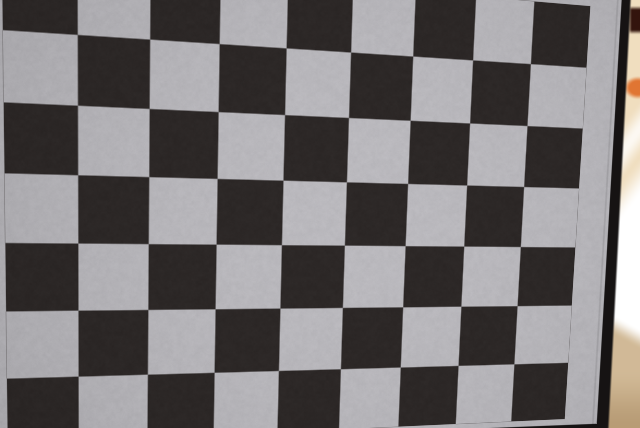
A Shadertoy shader for this pattern:

```glsl
// Printed checkerboard sheet, 9 by 7 squares, seen in perspective beside a sunlit strip.

// Lengths are in canvas heights, with y pointing down from the top edge.
const float ASPECT = 1.5;
const vec2 GRID_MIN = vec2(0.0, -1.0);   // board bounds, in squares
const vec2 GRID_MAX = vec2(9.0, 6.0);
const float SQUARE_SIZE = 0.155;         // typical side, sets edge softness
const float EDGE_BLUR = 0.0016;

// Perspective from board squares to the canvas, by columns.
const mat3 BOARD_TO_CANVAS = mat3(
    0.18021, 0.01300, 0.02042,
    0.00210, 0.17104, 0.00921,
    0.00586, 0.07031, 1.0);

const vec3 PAPER = vec3(0.715, 0.710, 0.728);
const vec3 INK = vec3(0.172, 0.154, 0.150);
const vec3 BACKING = vec3(0.085, 0.075, 0.075);
const vec3 CREAM = vec3(0.94, 0.87, 0.75);
const vec3 TAN = vec3(0.72, 0.61, 0.46);
const vec3 ORANGE = vec3(0.88, 0.46, 0.20);
const vec3 BROWN = vec3(0.20, 0.08, 0.05);

const vec2 LIGHT_CENTER = vec2(0.85, 0.50);
const float LIGHT_FALLOFF = 0.11;
const float PAPER_GRAIN = 0.035;
const float INK_GRAIN = 0.022;

float hash(vec2 p) {
    vec3 q = fract(vec3(p.xyx) * 0.1031);
    q += dot(q, q.yzx + 33.33);
    return fract((q.x + q.y) * q.z);
}

float noise(vec2 p) {
    vec2 cell = floor(p), f = fract(p);
    f = f * f * (3.0 - 2.0 * f);
    vec2 e = vec2(0.0, 1.0);
    return mix(mix(hash(cell), hash(cell + e.yx), f.x),
               mix(hash(cell + e.xy), hash(cell + e.yy), f.x), f.y);
}

// Centered sum of octaves, for paper fibers and uneven ink.
float grain(vec2 p) {
    float sum = 0.0, weight = 0.5;
    for (int i = 0; i < 4; i++) {
        sum += weight * (noise(p) - 0.5);
        p = p * 2.03 + 17.0;
        weight *= 0.7;
    }
    return sum;
}

// Signed wave: zero on integers, unit slope, positive on even cells.
vec2 cellWave(vec2 p) {
    return 0.5 - abs(2.0 * fract(0.5 * p + 0.25) - 1.0);
}

// Ink coverage of the alternating squares, clipped to the board.
float checker(vec2 cell, float blur) {
    vec2 side = clamp(cellWave(cell) / blur, -1.0, 1.0);
    vec2 inside = smoothstep(-blur, blur, min(cell - GRID_MIN, GRID_MAX - cell));
    return (0.5 - 0.5 * side.x * side.y) * inside.x * inside.y;
}

// Blurred room beyond the sheet.
vec3 background(vec2 p) {
    float slant = p.y + 1.3 * (p.x - 1.47);
    vec3 color = mix(CREAM, vec3(1.0), smoothstep(0.40, 0.50, slant));
    color = mix(color, vec3(1.0), 0.8 * smoothstep(0.07, 0.0, abs(slant - 0.34)));
    float shade = p.y - 0.55 * (p.x - 1.45);
    color = mix(color, mix(CREAM, TAN, 0.55), smoothstep(0.74, 0.79, shade));
    color = mix(color, TAN, smoothstep(0.86, 1.0, p.y));
    float blob = length((p - vec2(1.495, 0.205)) / vec2(0.030, 0.024));
    color = mix(color, ORANGE, smoothstep(1.2, 0.6, blob));
    float band = smoothstep(0.012, 0.025, p.y) * smoothstep(0.082, 0.068, p.y);
    return mix(color, BROWN, band * smoothstep(1.470, 1.482, p.x));
}

void mainImage(out vec4 fragColor, in vec2 fragCoord) {
    vec2 uv = fragCoord / iResolution.xy;
    vec2 p = vec2(uv.x * ASPECT, 1.0 - uv.y);
    float blur = max(EDGE_BLUR, 0.75 / iResolution.y);

    // Checkerboard in perspective
    vec3 board = inverse(BOARD_TO_CANVAS) * vec3(p, 1.0);
    float ink = checker(board.xy / board.z, blur / SQUARE_SIZE);

    // Paper and ink texture under soft light
    float fiber = grain(p * 95.0);
    vec2 away = p - LIGHT_CENTER;
    float light = 1.02 - LIGHT_FALLOFF * dot(away, away);
    vec3 paper = PAPER * light + PAPER_GRAIN * fiber;
    vec3 print = INK * mix(1.0, light, 0.6) + INK_GRAIN * fiber;
    vec3 color = mix(paper, print, ink);

    // Sheet edge with a faint crease, then the dark backing
    float sheetRight = mix(1.457, 1.398, p.y);
    float sheetBottom = 1.0 - 0.04 * (p.x - 1.15);
    float edge = min(sheetRight - p.x, sheetBottom - p.y);
    float crease = smoothstep(0.004, 0.0, abs(sheetRight - p.x - 0.009));
    color *= 1.0 - 0.10 * crease;
    color = mix(BACKING, color, smoothstep(-blur, blur, edge));

    // Room past the backing
    float backingRight = mix(1.478, 1.426, p.y);
    float room = smoothstep(-2.0 * blur, 2.0 * blur, p.x - backingRight);
    color = mix(color, background(p), room);

    fragColor = vec4(clamp(color, 0.0, 1.0), 1.0);
}
```
